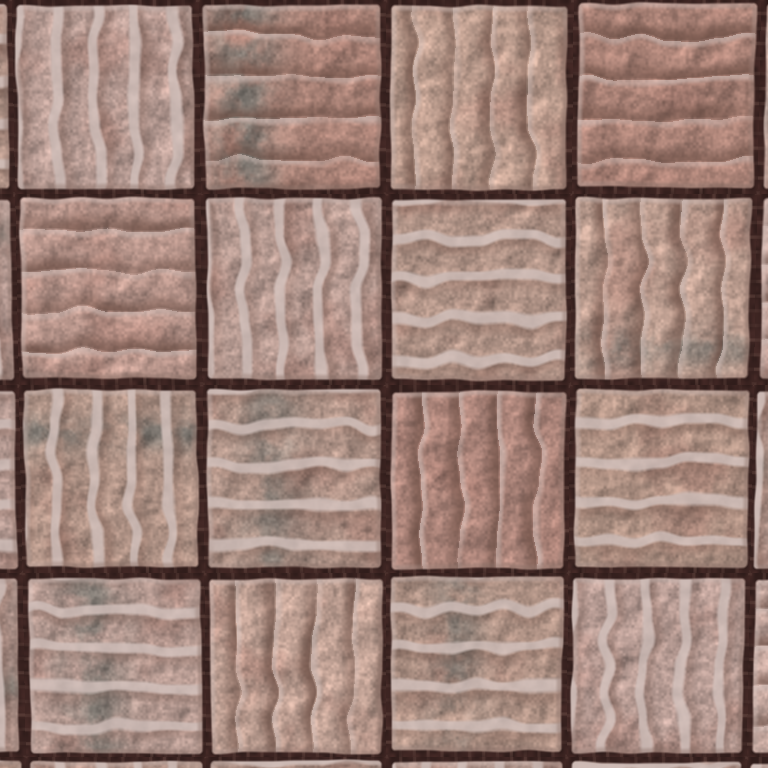
Reproduce this texture procedurally as a Shadertoy shader.

```glsl
// Split-face stone mosaic: ribbed square tiles in alternating directions over dark grout.

// Layout, in canvas units (CENTRE, PITCH_*) and tile units (the rest)
const vec2 CENTRE = vec2(0.503, 0.4987);
const vec2 PITCH_BOTTOM = vec2(0.2345, 0.242);
const vec2 PITCH_TOP = vec2(0.2440, 0.251);
const float HALF_TILE = 0.470;
const float CORNER = 0.018;
const float TILE_SHIFT = 0.014;
const float EDGE_WOBBLE = 0.016;
const float RIBS = 4.75;
const float RIB_WOBBLE = 0.30;
const float GROOVE_WIDTH = 0.25;
const float MESH_COUNT = 13.0;
const float RELIEF = 0.85;

// Colours
const vec3 ROSE = vec3(0.735, 0.625, 0.595);
const vec3 TAN = vec3(0.690, 0.570, 0.505);
const vec3 RUST = vec3(0.610, 0.450, 0.410);
const vec3 PALE = vec3(0.805, 0.735, 0.715);
const vec3 VEIN = vec3(0.500, 0.475, 0.450);
const vec3 SHADOW = vec3(0.430, 0.310, 0.270);
const vec3 GROUT = vec3(0.225, 0.135, 0.125);
const vec3 MESH = vec3(0.370, 0.260, 0.235);

float hash(vec2 p) {
    vec3 q = fract(vec3(p.xyx) * 0.1031);
    q += dot(q, q.yzx + 33.33);
    return fract((q.x + q.y) * q.z);
}

float noise(vec2 p) {
    vec2 i = floor(p), f = fract(p);
    f = f * f * (3.0 - 2.0 * f);
    return mix(mix(hash(i), hash(i + vec2(1, 0)), f.x),
               mix(hash(i + vec2(0, 1)), hash(i + vec2(1, 1)), f.x), f.y);
}

float fbm(vec2 p) {
    float sum = 0.0, gain = 0.5;
    for (int i = 0; i < 4; i++) {
        sum += gain * noise(p);
        p = mat2(1.6, 1.2, -1.2, 1.6) * p + 7.3;
        gain *= 0.5;
    }
    return sum;
}

// Signed distance to a rounded, slightly irregular tile
float tileDistance(vec2 q, vec2 seed) {
    q += EDGE_WOBBLE * (vec2(noise(q * 7.0 + seed), noise(q * 7.0 + seed + 31.0)) - 0.5);
    vec2 d = abs(q) - HALF_TILE + CORNER;
    return length(max(d, 0.0)) + min(max(d.x, d.y), 0.0) - CORNER;
}

vec3 groutColour(vec2 q, float soft) {
    // Mesh threads cross whichever joint is nearer
    float along = abs(q.x) > abs(q.y) ? q.y : q.x;
    float thread = abs(fract(along * MESH_COUNT) - 0.5) / MESH_COUNT;
    float visible = 0.7 * noise(q * 19.0 + 50.0);
    vec3 col = GROUT * (0.8 + 0.4 * noise(q * 30.0 + 80.0));
    return mix(col, MESH, visible * (1.0 - smoothstep(0.004, 0.008 + soft, thread)));
}

vec3 stoneColour(vec2 q, vec2 id, vec2 seed, float soft) {
    bool upright = mod(id.x + id.y, 2.0) > 0.5;
    float across = upright ? q.x : -q.y;
    float along = upright ? q.y : q.x;
    vec2 p = q + seed;

    // Mineral colour, blotches and a grey vein running across the ribs
    vec3 col = mix(ROSE, TAN, 0.8 * hash(id + 11.0));
    col = mix(col, RUST, 0.75 * smoothstep(0.82, 0.95, hash(id + 23.0)));
    col = mix(col, RUST, 0.45 * smoothstep(0.45, 0.75, fbm(p * 4.0)));
    float veinPos = (along - 0.7 * (hash(id + 37.0) - 0.5)) / mix(0.08, 0.18, hash(id + 41.0));
    float vein = exp(-veinPos * veinPos) * smoothstep(0.40, 0.75, hash(id + 53.0));
    col = mix(col, VEIN, vein * smoothstep(0.15, 0.65, fbm(p * 9.0 + 20.0)));

    // Chipped surface lit from the upper left
    float relief = fbm(p * 8.0) - fbm((p + vec2(-0.025, 0.025)) * 8.0);
    col *= 1.0 + RELIEF * relief + 0.16 * (noise(p * 65.0) - 0.5);

    // Rib coordinate with ragged edges
    float wobble = noise(vec2(along * 7.0, across * 4.0) + seed) - 0.5;
    float t = fract((across + 0.5) * RIBS + 0.3 * hash(id + 61.0) + RIB_WOBBLE * wobble);
    float edge = 0.03 + soft * RIBS;
    float wear = 0.45 + 0.75 * noise(vec2(along * 5.0, across * 9.0) + seed + 9.0);

    // Stepped ribs: lit lip, then a slope falling into shadow
    float lip = 1.0 - smoothstep(0.04, 0.14 + edge, t);
    float dip = smoothstep(0.55, 0.95, t) * (1.0 - smoothstep(1.0 - edge, 1.0, t));
    vec3 stepped = mix(col * mix(1.09, 0.96, t), SHADOW, 0.62 * wear * dip);
    stepped = mix(stepped, PALE, 0.55 * wear * lip);

    // Sawn ribs: smooth pale grooves with a thin dark edge
    float groove = smoothstep(0.0, edge + 0.05, t)
                 * (1.0 - smoothstep(GROOVE_WIDTH, GROOVE_WIDTH + edge + 0.06, t));
    float rim = smoothstep(GROOVE_WIDTH, GROOVE_WIDTH + 0.12, t)
              * (1.0 - smoothstep(GROOVE_WIDTH + 0.12, GROOVE_WIDTH + 0.42, t));
    vec3 sawn = mix(col * 0.97, SHADOW, 0.32 * wear * rim);
    sawn = mix(sawn, PALE * (0.96 + 0.08 * noise(p * 20.0)), 0.88 * groove);

    // Sawn tiles are commoner lower down
    float isSawn = step(0.5, hash(id + 71.0) - 0.22 * (id.y + 0.5));
    return mix(stepped, sawn, isSawn);
}

void mainImage(out vec4 fragColor, in vec2 fragCoord) {
    vec2 uv = fragCoord / iResolution.xy;
    // Pitch widens gently towards the top
    vec2 p = (uv - CENTRE) / mix(PITCH_BOTTOM, PITCH_TOP, uv.y);
    float soft = 1.0 / (iResolution.y * PITCH_BOTTOM.x);
    vec2 id = floor(p);
    vec2 key = id + 10.0;
    vec2 seed = key * 17.0;
    vec2 shift = TILE_SHIFT * (vec2(hash(key), hash(key + 5.0)) - 0.5);
    vec2 q = fract(p) - 0.5 - shift;

    float d = tileDistance(q, seed);
    vec3 stone = stoneColour(q, id, seed, soft);
    // Worn pale rim, darker towards the lower right
    float rim = smoothstep(-0.035, -0.008, d);
    float lit = smoothstep(-0.3, 0.3, q.y - q.x);
    stone = mix(stone, mix(SHADOW, PALE, 0.35 + 0.65 * lit), 0.45 * rim);

    vec3 col = mix(stone, groutColour(q, soft), smoothstep(-soft, soft + 0.006, d));
    fragColor = vec4(col, 1.0);
}
```
